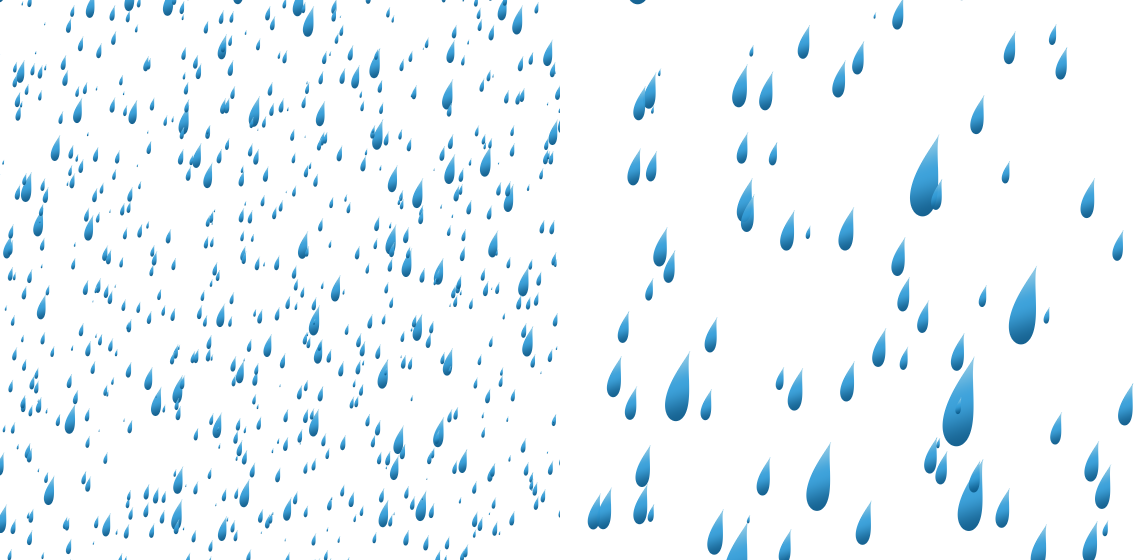
Left, the full canvas; right, a detail of the centre.
Write a Shadertoy shader that draws this pattern.

```glsl
const vec3 PAPER = vec3(1.0);
const vec3 DEEP_BLUE = vec3(0.05, 0.36, 0.55);
const vec3 MID_BLUE = vec3(0.21, 0.62, 0.85);
const vec3 PALE_BLUE = vec3(0.58, 0.80, 0.90);

// Integer hash: three random values in 0..1 per cell and seed
vec3 hash3(ivec2 cell, int seed) {
    uvec3 v = uvec3(ivec3(cell, seed) + 1000) * 1664525u + 1013904223u;
    for (int i = 0; i < 2; i++) {
        v.x += v.y * v.z;
        v.y += v.z * v.x;
        v.z += v.x * v.y;
        v ^= v >> 16u;
    }
    return vec3(v & 0xffffu) / 65535.0;
}

// Teardrop of height 1 with its base at the origin; the tip leans right.
// Squared half width is k * y * (1 - y)^2.5, divided by its gradient.
float teardrop(vec2 p) {
    const float k = 0.227;
    float x = p.x - 0.2 * p.y * p.y;
    float taper = max(1.0 - p.y, 0.0);
    float taperPow = taper * sqrt(taper);
    float field = x * x - k * p.y * taper * taperPow;
    vec2 slope = vec2(2.0 * x, k * taperPow * (1.0 - 3.5 * p.y));
    return max(field / max(length(slope), 1e-4), max(p.y - 1.0, -p.y - 0.1));
}

// Dark base, bright body, pale tip; the left side catches more light
vec3 dropShade(vec2 p) {
    float t = p.y - 0.35 * p.x;
    vec3 body = mix(DEEP_BLUE, MID_BLUE, smoothstep(-0.02, 0.52, t));
    return mix(body, PALE_BLUE, smoothstep(0.48, 1.0, t));
}

// Scatters one drop per occupied cell, with free placement inside the cell
vec3 scatterDrops(vec3 color, vec2 uv, float cells, float share,
                  vec2 heightRange, int seed, float pixel) {
    ivec2 home = ivec2(floor(uv * cells));
    for (int j = -1; j <= 1; j++) {
        for (int i = -1; i <= 1; i++) {
            ivec2 cell = home + ivec2(i, j);
            vec3 place = hash3(cell, seed);
            vec3 kind = hash3(cell, seed + 50);
            if (place.z > share) continue;

            float height = mix(heightRange.x, heightRange.y, kind.x);
            vec2 base = (vec2(cell) + place.xy) / cells;
            vec2 p = (uv - base) / height;
            float cover = clamp(0.5 - teardrop(p) * height / pixel, 0.0, 1.0);
            color = mix(color, dropShade(p), 0.96 * cover);
        }
    }
    return color;
}

void mainImage(out vec4 fragColor, in vec2 fragCoord) {
    float pixel = 1.0 / iResolution.y;
    vec2 uv = fragCoord * pixel;

    // Large drops first, then two medium layers, then fine spray
    vec3 color = PAPER;
    color = scatterDrops(color, uv, 11.0, 0.62, vec2(0.040, 0.055), 1, pixel);
    color = scatterDrops(color, uv, 22.0, 0.50, vec2(0.018, 0.028), 2, pixel);
    color = scatterDrops(color, uv, 21.0, 0.50, vec2(0.018, 0.028), 3, pixel);
    color = scatterDrops(color, uv, 15.0, 0.65, vec2(0.003, 0.014), 4, pixel);

    fragColor = vec4(color, 1.0);
}
```
